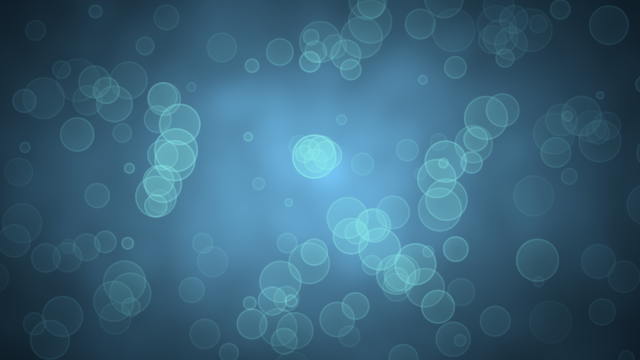
Give the GLSL for this background, as a WebGL 1 fragment shader.

```glsl
precision highp float;
uniform vec2 u_resolution;

vec2 hash2(vec2 p) {
  return fract(sin(vec2(dot(p, vec2(127.1, 311.7)), dot(p, vec2(269.5, 183.3)))) * 4375.85);
}

// Soft cellular noise: blurred spots, one per cell
float softCells(vec2 p) {
  vec2 cell = floor(p);
  float sum = 0.0;
  for (int y = -1; y <= 1; y++) {
    for (int x = -1; x <= 1; x++) {
      vec2 id = cell + vec2(float(x), float(y));
      vec2 rnd = hash2(id);
      sum += rnd.y * smoothstep(1.0, 0.1, length(p - id - rnd));
    }
  }
  return sum;
}

// Opacity of a translucent disc with a thin bright rim
float bubble(vec2 p, vec2 center, float radius, float strength) {
  float px = 1.0 / u_resolution.y;
  float d = length(p - center) - radius;
  float fill = smoothstep(px, -px, d);
  float rim = smoothstep(0.0015 + px, 0.0005, abs(d + 0.0015));
  float shade = 0.8 + 0.2 * smoothstep(-radius, 0.0, d);
  return strength * (0.27 * fill * shade + 0.32 * rim);
}

// Light passing through bubbles strewn along a segment
float chain(vec2 p, vec2 from, vec2 to, float spread, float strength) {
  float clear = 1.0;
  for (int i = 0; i < 8; i++) {
    vec2 seed = from * 17.0 + float(i) * 3.7;
    vec2 rnd = hash2(seed);
    vec2 offset = (hash2(seed + 5.3) - 0.5) * spread;
    vec2 center = mix(from, to, (float(i) + rnd.x) / 8.0) + offset;
    float radius = mix(0.024, 0.061, sqrt(rnd.y));
    clear *= 1.0 - bubble(p, center, radius, strength * mix(0.5, 1.0, rnd.x));
  }
  return clear;
}

// Loose bubbles on a jittered grid, smaller near the middle
float scatter(vec2 p) {
  float clear = 1.0;
  for (int y = 0; y < 7; y++) {
    for (int x = 0; x < 12; x++) {
      vec2 id = vec2(float(x), float(y));
      vec2 rnd = hash2(id + 41.0);
      vec2 center = (id + hash2(id + 9.0)) * vec2(0.155, 0.148) - 0.03;
      float outward = smoothstep(0.15, 0.7, length(center - vec2(0.88, 0.55)));
      float radius = mix(0.01, mix(0.035, 0.06, outward), rnd.x);
      clear *= 1.0 - bubble(p, center, radius, mix(0.2, 0.75, rnd.y));
    }
  }
  return clear;
}

void main() {
  vec2 p = (gl_FragCoord.xy - 0.5 * u_resolution) / u_resolution.y + vec2(0.889, 0.5);

  // Central glow fading into dark corners
  float d = length((p - vec2(0.87, 0.5)) / vec2(0.95, 0.68));
  float light = exp(-1.75 * d * d);
  vec3 color = mix(vec3(0.03, 0.075, 0.11), vec3(0.39, 0.66, 0.82), light);

  // Drifting haze
  float haze = softCells(p * 5.0) * 0.6 + softCells(p * 11.0 + 7.0) * 0.4;
  color *= 0.9 + 0.2 * haze;

  // Bubble groups around the glow
  float clear = scatter(p);
  clear *= chain(p, vec2(0.51, 0.66), vec2(0.40, 0.40), 0.06, 0.95);
  clear *= chain(p, vec2(0.80, 0.24), vec2(1.08, 0.45), 0.09, 0.9);
  clear *= chain(p, vec2(1.34, 0.65), vec2(1.19, 0.43), 0.07, 0.9);
  clear *= chain(p, vec2(1.05, 0.28), vec2(1.24, 0.10), 0.13, 0.8);
  clear *= chain(p, vec2(0.86, 0.81), vec2(1.04, 0.97), 0.12, 0.75);
  clear *= chain(p, vec2(0.65, 0.14), vec2(0.96, 0.09), 0.12, 0.7);
  clear *= chain(p, vec2(0.14, 0.77), vec2(0.46, 0.74), 0.10, 0.6);
  clear *= chain(p, vec2(1.31, 0.96), vec2(1.46, 0.91), 0.12, 0.55);
  clear *= chain(p, vec2(1.49, 0.61), vec2(1.71, 0.67), 0.10, 0.55);
  clear *= chain(p, vec2(0.08, 0.36), vec2(0.41, 0.17), 0.15, 0.6);

  // Bright knot in the middle, held by one large bubble
  clear *= 1.0 - bubble(p, vec2(0.873, 0.565), 0.061, 1.3);
  for (int i = 0; i < 5; i++) {
    float t = float(i);
    vec2 center = vec2(0.845 + 0.016 * t, 0.572 + 0.018 * sin(t * 2.4));
    clear *= 1.0 - bubble(p, center, 0.025 + 0.004 * t, 0.9);
  }

  vec3 tint = mix(vec3(0.19, 0.37, 0.45), vec3(0.53, 0.92, 0.91), smoothstep(0.1, 0.75, light));
  color = mix(color, tint, 1.0 - clear);
  gl_FragColor = vec4(color, 1.0);
}
```
